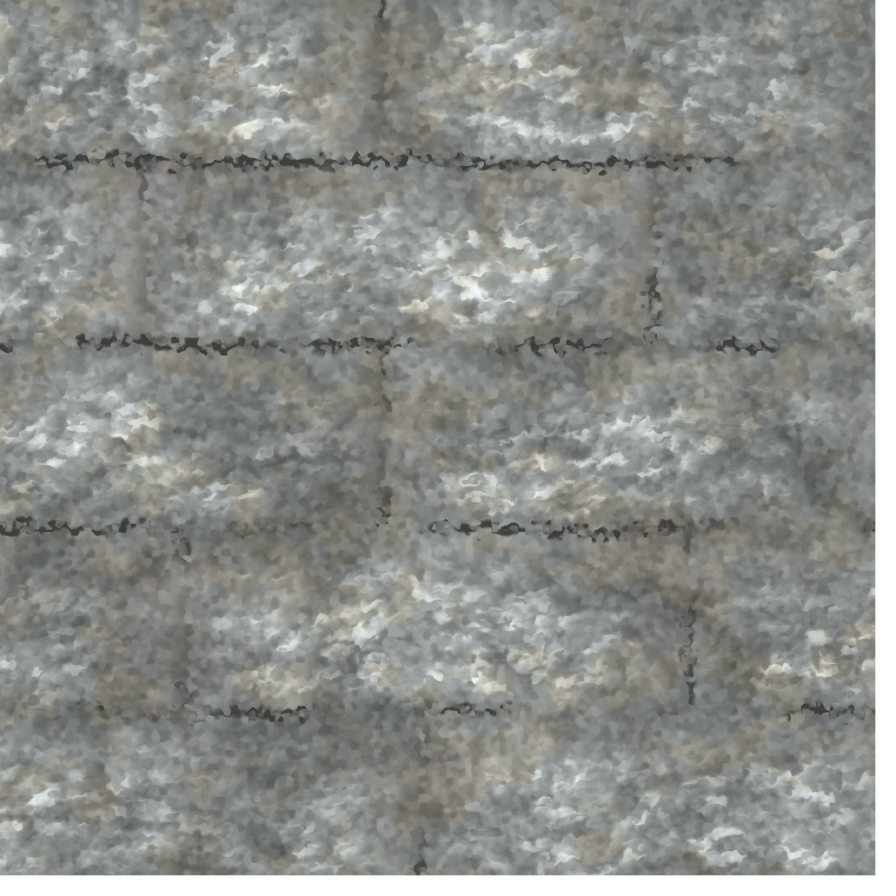
Write a Shadertoy shader that draws this texture.

```glsl
const vec2 SHEET = vec2(0.977);          // stone area, measured from the top left
const vec2 BLOCK = vec2(0.567, 0.2045);  // block length and course height
const float FIRST_JOINT = 0.181;         // depth of the first bed joint

const vec3 STONE = vec3(1.0, 1.006, 0.975);
const vec3 COOL = vec3(0.975, 1.004, 1.03);
const vec3 WARM = vec3(1.015, 1.0, 0.965);
const vec3 RUST = vec3(0.56, 0.52, 0.47);
const vec3 MORTAR = vec3(0.22, 0.22, 0.21);
const vec3 MARGIN = vec3(1.0);

vec3 hash3(vec2 p) {
    vec3 q = fract(vec3(p.xyx) * vec3(0.1031, 0.1030, 0.0973));
    q += dot(q, q.yxz + 33.33);
    return fract((q.xxy + q.yzz) * q.zyx);
}

// Soft cellular noise: random cell values blended by distance to their points
float cellNoise(vec2 p) {
    vec2 cell = floor(p), local = fract(p);
    float sum = 0.0, total = 0.0;
    for (int y = -1; y <= 1; y++)
    for (int x = -1; x <= 1; x++) {
        vec2 offset = vec2(x, y);
        vec3 rnd = hash3(cell + offset + 100.0);
        vec2 d = offset + rnd.xy - local;
        float weight = exp(-6.0 * dot(d, d));
        sum += weight * rnd.z;
        total += weight;
    }
    return sum / total;
}

float layeredCells(vec2 p, int octaves) {
    float sum = 0.0, total = 0.0, amp = 1.0;
    for (int i = 0; i < octaves; i++) {
        sum += amp * cellNoise(p);
        total += amp;
        amp *= 0.6;
        p = p * 2.1 + 17.3;
    }
    return sum / total;
}

// Position in blocks; alternate courses are shifted, the lower ones a bit more
vec2 blockCoord(vec2 p) {
    float v = (p.y - FIRST_JOINT) / BLOCK.y;
    float course = floor(v);
    float shift = mix(0.16, 0.426, mod(course, 2.0)) + 0.043 * step(1.5, course);
    return vec2((p.x - shift) / BLOCK.x, v);
}

// Raised, rough middle of a block
float blockRelief(vec2 f) {
    float across = smoothstep(0.0, 0.25, f.x) * smoothstep(1.0, 0.75, f.x);
    float down = smoothstep(0.08, 0.55, f.y) * smoothstep(1.0, 0.75, f.y);
    return across * down;
}

float line(float dist, float halfWidth) {
    return 1.0 - smoothstep(0.2 * halfWidth, halfWidth, dist);
}

vec3 stoneColor(vec2 p, float relief, float grit) {
    // Broad patches, mottling, slanted flakes and fine grains
    float patches = layeredCells(p * vec2(7.0, 10.0) + 3.0, 2);
    float mottle = layeredCells(p * vec2(32.0, 36.0) + 71.0, 2);
    vec2 slanted = vec2(p.x, p.y + 0.15 * p.x + 0.006 * sin(19.0 * p.x));
    float flakes = layeredCells(slanted * vec2(42.0, 78.0), 2);
    float rough = clamp(relief * (0.2 + 1.6 * patches), 0.0, 1.0);

    float tone = 0.53 + 0.07 * (rough - 0.3) + 0.15 * (patches - 0.5);
    tone += 0.15 * (mottle - 0.5) + 0.13 * (grit - 0.5);
    tone += (0.06 + 0.22 * rough) * (flakes - 0.5);
    tone += 0.13 * smoothstep(0.56, 0.85, flakes) * (0.1 + rough);

    // Faint bluish and creamy tints
    float hue = layeredCells(p * vec2(20.0, 26.0) + 41.0, 3);
    return tone * STONE * mix(WARM, COOL, smoothstep(0.3, 0.65, hue + 0.08 * rough));
}

vec3 wall(vec2 p) {
    // Grainy displacement frays every edge
    float grit = cellNoise(p * 135.0);
    float speckle = cellNoise(p * 150.0 + 9.0);
    vec2 fray = vec2(grit, cellNoise(p * 135.0 + 61.0)) - 0.5;
    vec2 q = p + 0.018 * fray;
    q.y += 0.002 * sin(17.0 * p.x) + 0.0015 * sin(41.0 * p.x + 2.0);

    vec2 block = blockCoord(q);
    vec2 nearest = round(block);
    vec2 dist = abs(block - nearest) * BLOCK;
    vec3 color = stoneColor(p + 0.008 * fray, blockRelief(fract(block)), grit);

    // Rust beside the upright joints
    float wear = layeredCells(p * vec2(8.0, 11.0) + 23.0, 2);
    float stain = exp(-dist.x / 0.025) * smoothstep(0.42, 0.65, wear);
    color = mix(color, RUST * (0.85 + 0.3 * grit), 0.4 * stain);

    // Joints: soft shade, then a speckled dark line, more worn lower down
    color *= 1.0 - 0.09 * exp(-min(dist.x, dist.y) / 0.012);
    float bedWear = 0.32 + 0.045 * clamp(nearest.y, 0.0, 3.0);
    float bed = line(dist.y, 0.008) * smoothstep(bedWear, bedWear + 0.2, wear);
    float upright = line(dist.x, 0.008) * smoothstep(0.68, 0.4, wear);
    float joint = max(0.9 * bed, 0.65 * upright) * (0.25 + 0.9 * smoothstep(0.25, 0.65, speckle));
    return mix(color, MORTAR, clamp(joint, 0.0, 0.9));
}

void mainImage(out vec4 fragColor, in vec2 fragCoord) {
    vec2 uv = fragCoord / iResolution.xy;
    vec2 p = vec2(uv.x, 1.0 - uv.y);

    // Plain margin along the right and bottom
    vec2 inside = smoothstep(-0.5, 0.5, (SHEET - p) * iResolution.xy);
    fragColor = vec4(mix(MARGIN, wall(p), inside.x * inside.y), 1.0);
}
```
